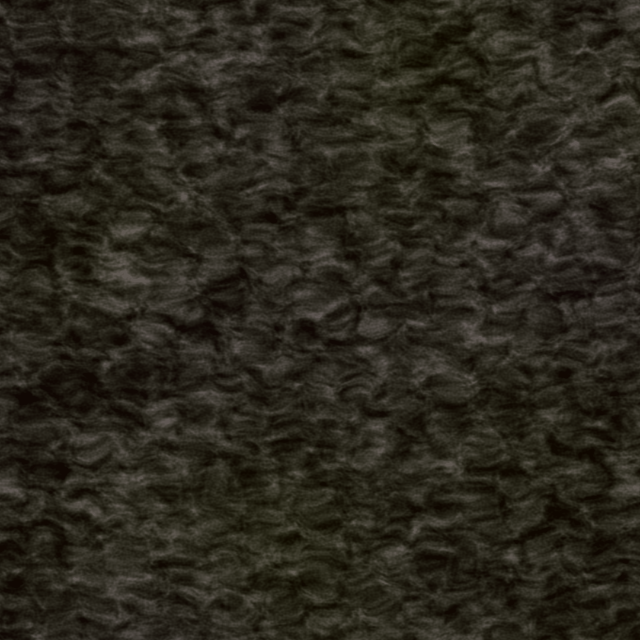
Write a Shadertoy shader that draws this texture.

```glsl
// Dark, rough olive-brown surface made of soft, flattened grains.
// Layers of gradient noise, stretched and sheared along a gently rising
// direction, are summed into one tone and mapped to colour by a curve.

// Tone curve: colour = BASE + SLOPE * tone + BEND * tone^2
const vec3 BASE_COLOR  = vec3(0.160, 0.148, 0.108);
const vec3 SLOPE_COLOR = vec3(0.058, 0.060, 0.059);
const vec3 BEND_COLOR  = vec3(0.007, 0.004, 0.007);
const vec3 OLIVE_TINT  = vec3(-0.001, 0.003, -0.009);

// Grain cell sizes, in canvas heights
const vec2 PATCH_CELL  = vec2(0.130, 0.085);
const vec2 GRAIN_CELL  = vec2(0.047, 0.023);
const vec2 FLAKE_CELL  = vec2(0.025, 0.012);
const vec2 FIBRE_CELL  = vec2(0.012, 0.007);
const vec2 DUST_CELL   = vec2(0.005, 0.004);
const vec2 PIT_CELL    = vec2(0.035, 0.026);
const vec2 STREAK_CELL = vec2(0.062, 0.015);
const float BROAD_CELL = 0.36;

// Layer strengths
const float BROAD_GAIN  = 0.20;
const float PATCH_GAIN  = 0.36;
const float GRAIN_GAIN  = 0.60;
const float FLAKE_GAIN  = 0.44;
const float FIBRE_GAIN  = 0.30;
const float DUST_GAIN   = 0.20;
const float PIT_GAIN    = 0.50;
const float STREAK_GAIN = 0.42;
const float EDGE_SHADE  = 0.50;

// Flow of the grains
const float RISE  = 0.03;   // slope at the left side
const float CURVE = 0.08;   // extra slope toward the right
const float LEAN  = 0.45;   // stagger of neighbouring rows
const float WARP  = 0.006;  // crumpling of the outlines

const float NOISE_NORM = 5.7;  // brings the noise to unit deviation

// Integer hash giving a random vector in [-1, 1]
vec2 randomGradient(ivec2 cell, uint seed) {
    uvec2 v = uvec2(cell) + uvec2(seed * 7919u, seed * 104729u);
    v = v * 1664525u + 1013904223u;
    v.x += v.y * 1664525u;
    v.y += v.x * 1664525u;
    v ^= v >> 16u;
    v.x += v.y * 1664525u;
    v.y += v.x * 1664525u;
    v ^= v >> 16u;
    return vec2(v & 0xffffu) / 32767.5 - 1.0;
}

// Gradient noise with zero mean and about unit deviation
float noise(vec2 p, uint seed) {
    vec2 corner = floor(p);
    vec2 f = p - corner;
    ivec2 c = ivec2(corner);
    vec2 w = f * f * f * (f * (f * 6.0 - 15.0) + 10.0);
    float a = dot(randomGradient(c, seed), f);
    float b = dot(randomGradient(c + ivec2(1, 0), seed), f - vec2(1, 0));
    float d = dot(randomGradient(c + ivec2(0, 1), seed), f - vec2(0, 1));
    float e = dot(randomGradient(c + ivec2(1, 1), seed), f - vec2(1, 1));
    return NOISE_NORM * mix(mix(a, b, w.x), mix(d, e, w.x), w.y);
}

// Bends space so that the grains follow the rising flow
vec2 flowSpace(vec2 p) {
    vec2 crumple = vec2(noise(p / 0.05, 1u), noise(p / 0.05, 2u));
    p += WARP * crumple * vec2(1.0, 0.5);
    float along = p.x + LEAN * p.y;
    float across = p.y - RISE * p.x - CURVE * p.x * p.x;
    return vec2(along, across);
}

// Total tone of the surface, roughly normally distributed
float surfaceTone(vec2 p) {
    vec2 q = flowSpace(p);
    float tone = BROAD_GAIN * noise(p / BROAD_CELL, 3u);
    tone += PATCH_GAIN * noise(q / PATCH_CELL, 4u);
    tone += GRAIN_GAIN * noise(q / GRAIN_CELL, 5u);
    tone += FLAKE_GAIN * noise(q / FLAKE_CELL, 6u);
    tone += FIBRE_GAIN * noise(q / FIBRE_CELL, 7u);
    tone += DUST_GAIN * noise(p / DUST_CELL, 8u);

    // Rounded dark pits and thin pale ledges
    tone -= PIT_GAIN * max(noise(q / PIT_CELL, 9u) - 0.5, 0.0);
    tone += STREAK_GAIN * max(noise(q / STREAK_CELL, 10u) - 0.5, 0.0);

    // Shade toward the left side
    return tone + 0.08 - EDGE_SHADE * (1.0 - smoothstep(0.0, 0.32, p.x));
}

void mainImage(out vec4 fragColor, in vec2 fragCoord) {
    vec2 p = fragCoord / iResolution.y;
    float tone = clamp(surfaceTone(p), -2.4, 2.8);
    vec3 color = BASE_COLOR + tone * (SLOPE_COLOR + tone * BEND_COLOR);

    // Slow drift between olive and greyer brown
    float olive = 0.6 * noise(p / BROAD_CELL, 11u) + smoothstep(0.1, 0.6, p.x) - 0.6;
    color += OLIVE_TINT * olive;
    fragColor = vec4(max(color, 0.0), 1.0);
}
```
